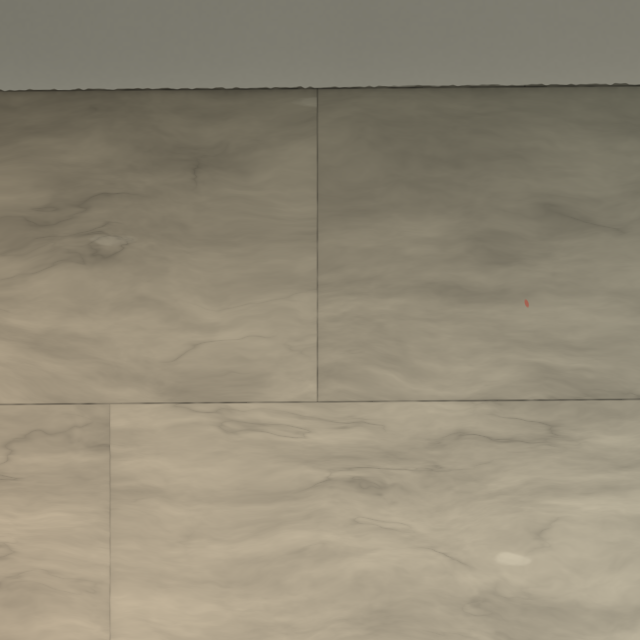
Write a WebGL 1 fragment shader that draws this texture.

```glsl
precision highp float;

uniform vec2 u_resolution;

const vec2 TILE_SIZE = vec2(0.978, 0.490);
const vec2 TILE_ORIGIN = vec2(0.172, 0.368);
const float ROW_STAGGER = 0.324;
const vec3 FLOOR_SHADE = vec3(0.385, 0.370, 0.315);
const vec3 FLOOR_LIGHT = vec3(0.700, 0.655, 0.570);
const vec3 WALL_COLOR = vec3(0.485, 0.477, 0.432);
const vec3 MARK_COLOR = vec3(0.66, 0.33, 0.27);

float hash(vec2 p) {
  vec3 q = fract(vec3(p.xyx) * vec3(0.1031, 0.1030, 0.0973));
  q += dot(q, q.yzx + 33.33);
  return fract((q.x + q.y) * q.z);
}

float noise(vec2 p) {
  vec2 cell = floor(p);
  vec2 f = fract(p);
  f = f * f * (3.0 - 2.0 * f);
  float low = mix(hash(cell), hash(cell + vec2(1.0, 0.0)), f.x);
  float high = mix(hash(cell + vec2(0.0, 1.0)), hash(cell + 1.0), f.x);
  return mix(low, high, f.y);
}

float fbm(vec2 p) {
  float sum = 0.0;
  float weight = 0.516;
  for (int i = 0; i < 5; i++) {
    sum += weight * noise(p);
    p = mat2(1.96, 0.16, -0.16, 1.96) * p + 17.3;
    weight *= 0.5;
  }
  return sum;
}

float band(float dist, float halfWidth, float blur) {
  return 1.0 - smoothstep(halfWidth - blur, halfWidth + blur, abs(dist));
}

// Sparse pale smears, at most one in each cell
float paleFlecks(vec2 p, vec2 grid, float seed) {
  vec2 cell = floor(p * grid);
  vec2 id = cell + seed;
  vec2 center = (cell + 0.3 + 0.4 * vec2(hash(id), hash(id + 7.1))) / grid;
  vec2 d = (p - center) / vec2(0.034, 0.011);
  float radius = length(d) + 0.9 * (fbm(p * vec2(28.0, 75.0)) - 0.5);
  return step(0.55, hash(id + 19.7)) * (1.0 - smoothstep(0.55, 1.05, radius));
}

// Brightness of layered stone, with grain along x
float stoneTone(vec2 p, float seed) {
  vec2 q = p + vec2(seed * 3.7, seed * 5.3);
  vec2 warp = vec2(fbm(q * 4.0), fbm(q * vec2(3.0, 5.0) + 31.0)) - 0.5;
  q += warp * vec2(0.16, 0.12);
  float clouds = fbm(q * vec2(3.0, 9.0)) - 0.5;
  float streaks = fbm(q * vec2(8.0, 38.0) + 11.0) - 0.5;
  float grain = fbm(q * vec2(45.0, 130.0)) - 0.5;
  float ridge = 1.0 - abs(2.0 * fbm(q * vec2(5.0, 19.0) + 53.0) - 1.0);
  float gate = smoothstep(0.48, 0.72, fbm(q * vec2(4.0, 12.0) + 71.0));
  float vein = pow(ridge, 14.0) * gate;
  return 1.0 + 0.24 * clouds + 0.20 * streaks + 0.07 * grain - 0.13 * vein;
}

vec3 floorColor(vec2 p, float px) {
  // Staggered tile layout
  vec2 g = p - TILE_ORIGIN - vec2(0.0, 0.008 * p.x);
  float row = floor(g.y / TILE_SIZE.y);
  g.x -= ROW_STAGGER * (row + 1.0);
  vec2 id = vec2(floor(g.x / TILE_SIZE.x), row);
  vec2 local = g - id * TILE_SIZE;
  vec2 edge = min(local, TILE_SIZE - local);
  float seed = floor(40.0 * hash(id + 23.0));

  // Light falls off toward the wall and cools to the right
  float light = 1.0 - pow(clamp(p.y / 0.87, 0.0, 1.0), 1.8);
  vec3 color = mix(FLOOR_SHADE, FLOOR_LIGHT, light);
  color *= mix(vec3(1.015, 0.992, 0.972), vec3(0.985, 1.002, 1.008), p.x);
  color *= stoneTone(p, seed) * (0.985 + 0.03 * hash(id + 5.0));
  color += vec3(0.050, 0.051, 0.049) * paleFlecks(p, vec2(3.0, 4.0), seed);

  // Worn joints, fainter between tiles of the lower row
  float wear = 0.45 + 0.9 * noise(p * 65.0);
  float blur = max(px, 0.0012);
  float rowJoint = band(edge.y, 0.0012, blur) * wear;
  float tileJoint = band(edge.x, 0.0013, blur) * wear;
  float jointDepth = row < 0.0 ? 0.08 : 0.19;
  color *= 1.0 - 0.30 * rowJoint;
  color *= 1.0 - jointDepth * tileJoint;
  return color * (1.0 - 0.025 * exp(-min(edge.x, edge.y) / 0.008));
}

vec3 wallColor(vec2 p, float height) {
  float tone = 0.975 + 0.035 * p.x + 0.07 * exp(-height / 0.045);
  tone += 0.025 * (fbm(p * 5.0) - 0.5) + 0.012 * (noise(p * 160.0) - 0.5);
  return WALL_COLOR * tone;
}

void main() {
  vec2 p = gl_FragCoord.xy / u_resolution;
  float px = 1.0 / min(u_resolution.x, u_resolution.y);
  vec3 color = floorColor(p, px);

  // Small red fleck on the floor
  vec2 d = p - vec2(0.823, 0.526);
  d.x += 0.25 * d.y;
  float mark = 1.0 - smoothstep(0.5, 1.2, length(d / vec2(0.0035, 0.007)));
  color = mix(color, MARK_COLOR, 0.75 * mark);

  // Contact shadow and uneven lower edge of the wall
  float height = p.y - 0.859 - 0.010 * p.x - 0.003 * (noise(p * 130.0) - 0.5);
  float below = max(-height, 0.0);
  color *= 1.0 - 0.22 * exp(-below / 0.006) - 0.07 * exp(-below / 0.04);
  float wall = smoothstep(-max(px, 0.0015), max(px, 0.0015), height);
  color = mix(color, wallColor(p, height), wall);
  gl_FragColor = vec4(color, 1.0);
}
```
